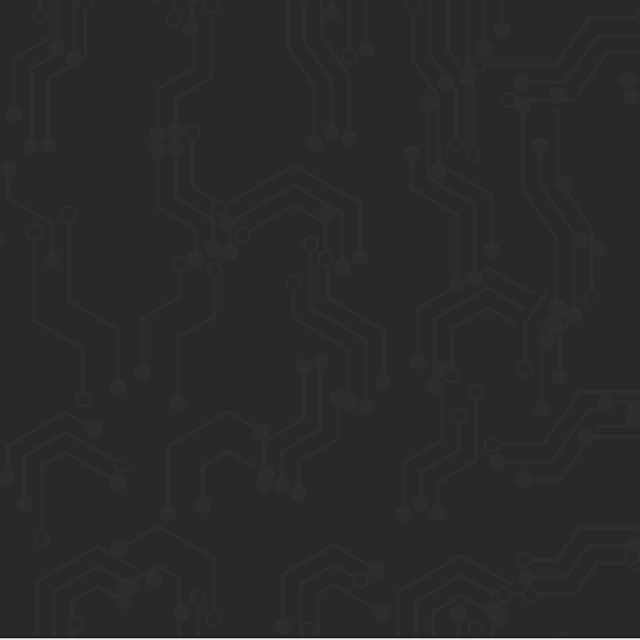
A Shadertoy shader for this pattern:

```glsl
const vec3 BOARD = vec3(0.157, 0.165, 0.157);
const vec3 COPPER = vec3(0.178, 0.185, 0.181);
const vec3 RIM_DARK = vec3(0.09, 0.095, 0.09);
const vec3 RIM_LIGHT = vec3(0.93, 0.94, 0.93);

const float CELL = 0.2;            // one bundle of traces per cell
const float LANE_GAP = 0.027;      // distance between parallel traces
const float TRACE_HALF = 0.003;
const float CLEARANCE = 0.014;     // bare board beside a trace
const float PAD_RADIUS = 0.0132;
const float RING_HALF = 0.002;
const float RING_SHARE = 0.33;
const float MISSING_SHARE = 0.1;
const float RIM_HEIGHT = 0.0028;
const float HALF_PI = 1.5708;

float hash(vec2 p) {
    return fract(sin(dot(p, vec2(127.1, 311.7))) * 43758.5453);
}

vec2 heading(float a) { return vec2(cos(a), sin(a)); }
vec2 normalTo(vec2 d) { return vec2(-d.y, d.x); }

float segment(vec2 p, vec2 a, vec2 b) {
    vec2 ab = b - a;
    return length(p - a - ab * clamp(dot(p - a, ab) / dot(ab, ab), 0.0, 1.0));
}

// Offset that keeps parallel lanes evenly spaced around a bend
vec2 miter(vec2 d1, vec2 d2) {
    return (normalTo(d1) + normalTo(d2)) / (1.0 + dot(d1, d2));
}

float cover(float d, float soft) { return 1.0 - smoothstep(-soft, soft, d); }

// Solid disc or open ring at the end of a trace
void addPad(vec2 p, vec2 centre, float pick, float soft, inout float ink, inout float mask) {
    float d = length(p - centre);
    float disc = cover(d - PAD_RADIUS, soft);
    float ring = cover(abs(d - PAD_RADIUS + RING_HALF) - RING_HALF, soft);
    ink = mix(ink, pick < RING_SHARE ? ring : 1.0, disc);
    mask = max(mask, disc);
}

// Three parallel traces of three legs each
void addBundle(vec2 p, vec2 cell, float soft, inout float lines, inout float pads, inout float mask) {
    float style = hash(floor(cell * 0.5) + 3.7);
    float side = hash(cell + 11.3) < 0.5 ? -1.0 : 1.0;
    float base = style < 0.65 ? HALF_PI : 0.0;
    float turn = side * (style < 0.35 ? 0.6 : style < 0.65 ? 1.047 : 0.95);
    bool hexBend = style >= 0.35 && style < 0.65 && hash(cell + 5.9) < 0.5;

    vec2 d1 = heading(base);
    vec2 d2 = heading(base + turn);
    vec2 d3 = heading(base + (hexBend ? 2.0 * turn : 0.0));

    vec2 jitter = vec2(hash(cell + 1.1), hash(cell + 2.3)) - 0.5;
    vec2 centre = (cell + 0.5 + 0.3 * jitter) * CELL;
    vec2 halfLeg = d2 * mix(0.025, 0.055, hash(cell + 7.7));
    vec2 bendA = centre - halfLeg;
    vec2 bendB = centre + halfLeg;

    for (int i = -1; i <= 1; i++) {
        vec2 id = cell + float(i) * vec2(17.3, 41.9);
        if (hash(id + 8.1) < MISSING_SHARE) continue;
        float offset = float(i) * LANE_GAP;
        vec2 b = bendA + offset * miter(d1, d2);
        vec2 c = bendB + offset * miter(d2, d3);
        vec2 a = b - d1 * mix(0.045, 0.14, hash(id + 4.3));
        vec2 e = c + d3 * mix(0.045, 0.14, hash(id + 6.2));

        float d = min(segment(p, a, b), min(segment(p, b, c), segment(p, c, e)));
        lines *= 1.0 - cover(d - CLEARANCE, soft);
        lines = max(lines, cover(d - TRACE_HALF, soft));
        addPad(p, a, hash(id + 9.4), soft, pads, mask);
        addPad(p, e, hash(id + 12.8), soft, pads, mask);
    }
}

void mainImage(out vec4 fragColor, in vec2 fragCoord) {
    vec2 p = fragCoord / iResolution.y;
    float soft = 0.8 / iResolution.y;
    vec2 home = floor(p / CELL);

    // Later bundles cut a clear path through earlier ones
    float lines = 0.0, pads = 0.0, mask = 0.0;
    for (int y = -1; y <= 1; y++)
        for (int x = -1; x <= 1; x++)
            addBundle(p, home + vec2(x, y), soft, lines, pads, mask);

    // Pads lie over the traces
    vec3 color = mix(BOARD, COPPER, mix(lines, pads, mask));

    // Thin rim along the lower edge
    color = mix(color, RIM_DARK, cover(p.y - 2.0 * RIM_HEIGHT, soft));
    color = mix(color, RIM_LIGHT, cover(p.y - RIM_HEIGHT, soft));
    fragColor = vec4(color, 1.0);
}
```
